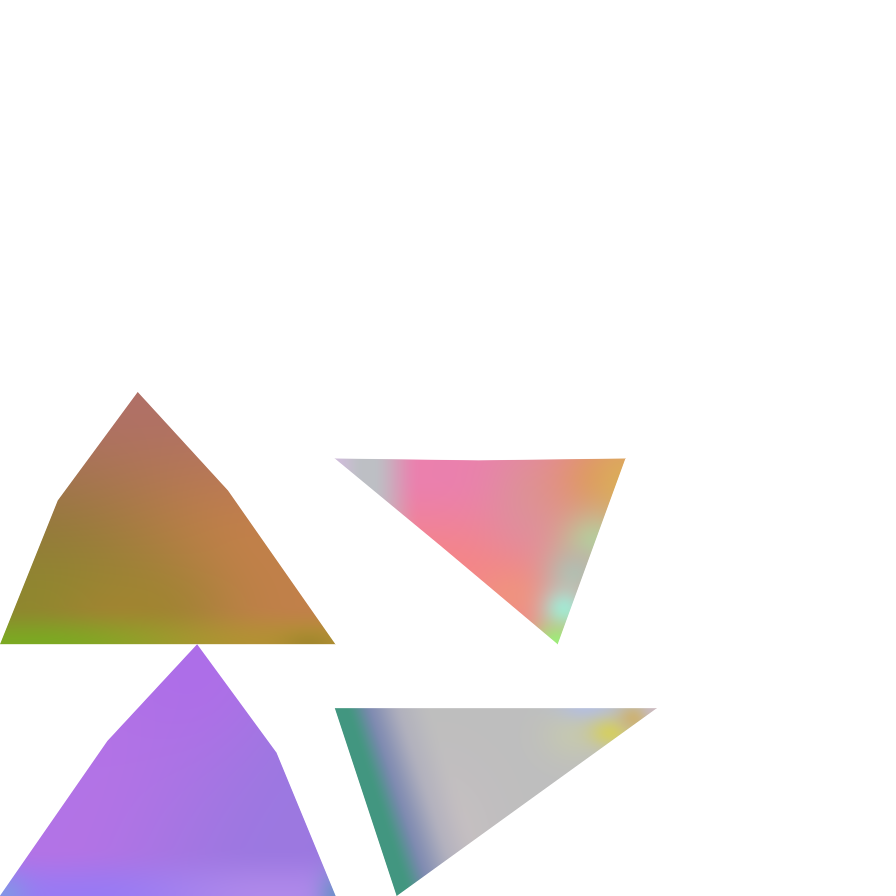
This background is drawn by a Shadertoy shader. Its source:

```glsl
// Four softly coloured paper shards on a white ground.
// Each shard is a five-point polygon distance field, filled with a base
// gradient and a few Gaussian tints laid over it.

#define PAPER vec3(1.0)
#define EDGE_PIXELS 0.6
#define TINT_FALLOFF 1.0

// Signed distance to a five-point polygon, negative inside
float polygon(vec2 p, vec2 v[5]) {
    float d = dot(p - v[0], p - v[0]);
    float side = 1.0;
    for (int i = 0; i < 5; i++) {
        vec2 a = v[i], b = v[(i + 4) % 5];
        vec2 e = b - a, w = p - a;
        vec2 r = w - e * clamp(dot(w, e) / dot(e, e), 0.0, 1.0);
        d = min(d, dot(r, r));
        bvec3 c = bvec3(p.y >= a.y, p.y < b.y, e.x * w.y > e.y * w.x);
        if (all(c) || all(not(c))) side = -side;
    }
    return side * sqrt(d);
}

// Lay an elliptical soft tint over a colour
void tint(inout vec3 base, vec3 color, vec2 p, vec2 center, vec2 radius) {
    vec2 q = (p - center) / radius;
    base = mix(base, color, exp(-TINT_FALLOFF * dot(q, q)));
}

// Rust above, olive and green below
vec3 rustFill(vec2 p) {
    vec3 c = mix(vec3(0.59, 0.46, 0.25), vec3(0.76, 0.50, 0.29),
                 smoothstep(0.02, 0.29, p.x));
    c = mix(c, vec3(0.69, 0.44, 0.40), smoothstep(0.39, 0.56, p.y));
    tint(c, vec3(0.55, 0.53, 0.18), p, vec2(0.04, 0.32), vec2(0.14, 0.08));
    tint(c, vec3(0.63, 0.52, 0.19), p, vec2(0.15, 0.31), vec2(0.09, 0.06));
    vec3 rim = mix(vec3(0.48, 0.67, 0.13), vec3(0.70, 0.57, 0.20),
                   smoothstep(0.04, 0.30, p.x));
    c = mix(c, rim, 0.95 * smoothstep(0.325, 0.281, p.y));
    tint(c, vec3(0.64, 0.53, 0.18), p, vec2(0.345, 0.281), vec2(0.03, 0.015));
    return c;
}

// Pink to coral, with a grey tip and orange and mint corners
vec3 pinkFill(vec2 p) {
    vec3 c = mix(vec3(0.96, 0.52, 0.53), vec3(0.92, 0.50, 0.68),
                 smoothstep(0.36, 0.47, p.y));
    tint(c, vec3(0.87, 0.56, 0.62), p, vec2(0.59, 0.44), vec2(0.05, 0.07));
    tint(c, vec3(0.94, 0.57, 0.50), p, vec2(0.57, 0.335), vec2(0.04, 0.03));
    c = mix(c, vec3(0.74, 0.75, 0.77), smoothstep(0.47, 0.415, p.x));
    c = mix(c, vec3(0.81, 0.74, 0.85), smoothstep(0.405, 0.375, p.x));
    tint(c, vec3(0.87, 0.60, 0.39), p, vec2(0.67, 0.465), vec2(0.06, 0.06));
    tint(c, vec3(0.86, 0.67, 0.35), p, vec2(0.695, 0.46), vec2(0.03, 0.05));
    tint(c, vec3(0.72, 0.80, 0.60), p, vec2(0.665, 0.395), vec2(0.04, 0.035));
    tint(c, vec3(0.71, 0.73, 0.68), p, vec2(0.643, 0.362), vec2(0.035, 0.028));
    tint(c, vec3(0.65, 0.90, 0.83), p, vec2(0.630, 0.320), vec2(0.026, 0.026));
    tint(c, vec3(0.62, 0.92, 0.48), p, vec2(0.622, 0.283), vec2(0.030, 0.022));
    return c;
}

// Violet, bluer along the foot
vec3 violetFill(vec2 p) {
    vec3 c = mix(vec3(0.70, 0.45, 0.90), vec3(0.61, 0.47, 0.88),
                 smoothstep(0.08, 0.33, p.x - 0.4 * (p.y - 0.1)));
    tint(c, vec3(0.68, 0.43, 0.91), p, vec2(0.21, 0.26), vec2(0.09, 0.09));
    vec3 rim = mix(vec3(0.59, 0.48, 0.96), vec3(0.69, 0.54, 0.92),
                   smoothstep(0.10, 0.30, p.x));
    c = mix(c, rim, 0.9 * smoothstep(0.055, 0.0, p.y));
    tint(c, vec3(0.52, 0.58, 0.90), p, vec2(0.0), vec2(0.03, 0.025));
    tint(c, vec3(0.45, 0.56, 0.80), p, vec2(0.375, 0.0), vec2(0.02, 0.03));
    return c;
}

// Grey, with green and blue bands along the slanted left side
vec3 greyFill(vec2 p) {
    vec3 c = vec3(0.745);
    tint(c, vec3(0.78, 0.75, 0.76), p, vec2(0.49, 0.06), vec2(0.06, 0.08));
    float band = p.x - (0.4427 - 0.329 * p.y);
    c = mix(vec3(0.68, 0.68, 0.74), c, smoothstep(0.055, 0.11, band));
    c = mix(vec3(0.48, 0.53, 0.69), c, smoothstep(0.030, 0.075, band));
    c = mix(vec3(0.26, 0.59, 0.50), c, smoothstep(0.012, 0.042, band));
    tint(c, vec3(0.77, 0.78, 0.70), p, vec2(0.64, 0.18), vec2(0.035, 0.03));
    tint(c, vec3(0.71, 0.75, 0.87), p, vec2(0.657, 0.212), vec2(0.035, 0.016));
    tint(c, vec3(0.83, 0.81, 0.40), p, vec2(0.682, 0.182), vec2(0.024, 0.016));
    tint(c, vec3(0.80, 0.70, 0.46), p, vec2(0.708, 0.198), vec2(0.018, 0.015));
    tint(c, vec3(0.80, 0.73, 0.75), p, vec2(0.733, 0.210), vec2(0.015));
    return c;
}

// Cover what lies below with a filled shard
void lay(inout vec3 below, vec3 fill, vec2 p, vec2 v[5]) {
    float w = EDGE_PIXELS / iResolution.y;
    below = mix(below, fill, smoothstep(w, -w, polygon(p, v)));
}

void mainImage(out vec4 fragColor, in vec2 fragCoord) {
    vec2 p = fragCoord / iResolution.xy;
    vec3 color = PAPER;
    lay(color, rustFill(p), p, vec2[5](vec2(0.1537, 0.5625), vec2(0.2545, 0.4525),
        vec2(0.3743, 0.281), vec2(0.0, 0.281), vec2(0.0645, 0.4415)));
    lay(color, pinkFill(p), p, vec2[5](vec2(0.3737, 0.4883), vec2(0.534, 0.4862),
        vec2(0.698, 0.4883), vec2(0.6224, 0.281), vec2(0.492, 0.3906)));
    lay(color, violetFill(p), p, vec2[5](vec2(0.22, 0.281), vec2(0.3086, 0.160),
        vec2(0.3763, -0.004), vec2(-0.003, -0.004), vec2(0.1198, 0.173)));
    lay(color, greyFill(p), p, vec2[5](vec2(0.3737, 0.2096), vec2(0.5534, 0.2096),
        vec2(0.733, 0.2096), vec2(0.588, 0.105), vec2(0.4427, 0.0)));
    fragColor = vec4(color, 1.0);
}
```
